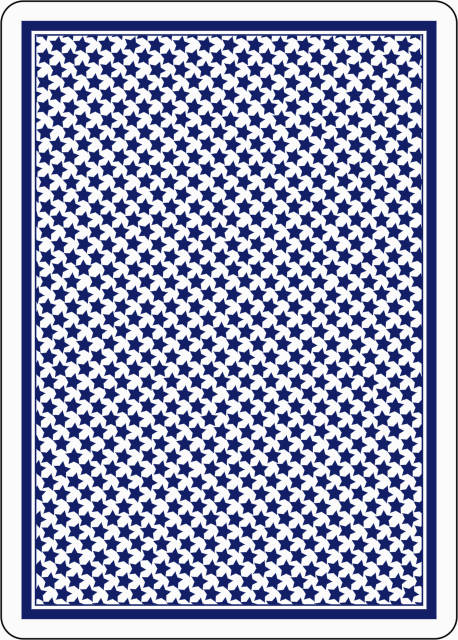
Give the GLSL for this pattern, as a WebGL 1 fragment shader.

```glsl
precision highp float;

uniform vec2 u_resolution;

const vec3 PAPER = vec3(0.985, 0.985, 0.99);
const vec3 NAVY = vec3(0.07, 0.12, 0.40);
const vec3 BLACK = vec3(0.03);

// Lengths are fractions of the canvas height
const vec2 PERIOD = vec2(0.0387, 0.0390);
const vec2 LATTICE_ORIGIN = vec2(0.007, 0.001);
const float LATTICE_SHEAR = 0.011;
const vec2 FRAME_HALF = vec2(0.3242, 0.4674);

vec2 hashGradient(vec2 cell) {
  float angle = 6.2832 * fract(sin(dot(cell, vec2(127.1, 311.7))) * 4375.85);
  return vec2(cos(angle), sin(angle));
}

float gradientNoise(vec2 p) {
  vec2 i = floor(p);
  vec2 f = p - i;
  vec2 w = f * f * f * (f * (f * 6.0 - 15.0) + 10.0);
  vec2 e = vec2(1.0, 0.0);
  float a = dot(hashGradient(i), f);
  float b = dot(hashGradient(i + e.xy), f - e.xy);
  float c = dot(hashGradient(i + e.yx), f - e.yx);
  float d = dot(hashGradient(i + e.xx), f - e.xx);
  return mix(mix(a, b, w.x), mix(c, d, w.x), w.y);
}

vec2 rotate(vec2 p, float angle) {
  float c = cos(angle);
  float s = sin(angle);
  return vec2(c * p.x - s * p.y, s * p.x + c * p.y);
}

float roundedBox(vec2 p, vec2 halfSize, float radius) {
  vec2 q = abs(p) - halfSize + radius;
  return length(max(q, 0.0)) + min(max(q.x, q.y), 0.0) - radius;
}

// Five-pointed star; innerRatio sets how deep the notches are
float star(vec2 p, float radius, float innerRatio) {
  vec2 k = vec2(0.80902, -0.58779);
  vec2 m = vec2(-k.x, k.y);
  p.x = abs(p.x);
  p -= 2.0 * max(dot(k, p), 0.0) * k;
  p -= 2.0 * max(dot(m, p), 0.0) * m;
  p.x = abs(p.x);
  p.y -= radius;
  vec2 edge = innerRatio * vec2(-k.y, k.x) - vec2(0.0, 1.0);
  float h = clamp(dot(p, edge) / dot(edge, edge), 0.0, radius);
  return length(p - edge * h) * sign(p.y * edge.x - p.x * edge.y);
}

// Distance to the nearest star on a staggered lattice, in periods
float starField(vec2 p, float radius, float innerRatio) {
  vec2 home = floor(vec2(p.x + p.y, p.x - p.y) + 0.5);
  float nearest = 1.0;
  for (int j = -1; j <= 1; j++) {
    for (int i = -1; i <= 1; i++) {
      vec2 id = home + vec2(float(i), float(j));
      vec2 center = 0.5 * vec2(id.x + id.y, id.x - id.y);
      float turn = gradientNoise(id * 0.73 + 0.31);
      vec2 drift = vec2(gradientNoise(id * 0.61 + 17.4),
                        gradientNoise(id * 0.67 + 41.2));
      vec2 local = rotate(p - center - 0.07 * drift, 0.2 + 0.45 * turn);
      nearest = min(nearest, star(local, radius, innerRatio));
    }
  }
  return nearest;
}

float coverage(float dist, float pixel) {
  return 1.0 - smoothstep(-0.75 * pixel, 0.75 * pixel, dist);
}

// Band between two insets from the edge of a shape
float band(float dist, float outer, float inner, float pixel) {
  return coverage(dist + outer, pixel) * (1.0 - coverage(dist + inner, pixel));
}

void main() {
  float pixel = 1.0 / u_resolution.y;
  vec2 p = (gl_FragCoord.xy - 0.5 * u_resolution) * pixel;

  // Stars inside the frame
  vec2 q = p - LATTICE_ORIGIN;
  q.x += LATTICE_SHEAR * q.y;
  float stars = starField(q / PERIOD, 0.365, 0.53) * PERIOD.x;
  float frame = roundedBox(p, FRAME_HALF, 0.0);
  float ink = coverage(stars, pixel) * coverage(frame + 0.0220, pixel);

  // Heavy border and fine inner rule
  ink = max(ink, band(frame, 0.0, 0.0156, pixel));
  ink = max(ink, band(frame, 0.0208, 0.0232, pixel));

  // Rounded card outline
  vec2 cardHalf = 0.5 * u_resolution * pixel - 0.0006;
  float card = roundedBox(p, cardHalf, 0.036);
  float outline = band(card, 0.0, 0.0025, pixel);

  vec3 color = mix(PAPER, NAVY, ink);
  color = mix(color, BLACK, outline);
  gl_FragColor = vec4(color, 1.0);
}
```
